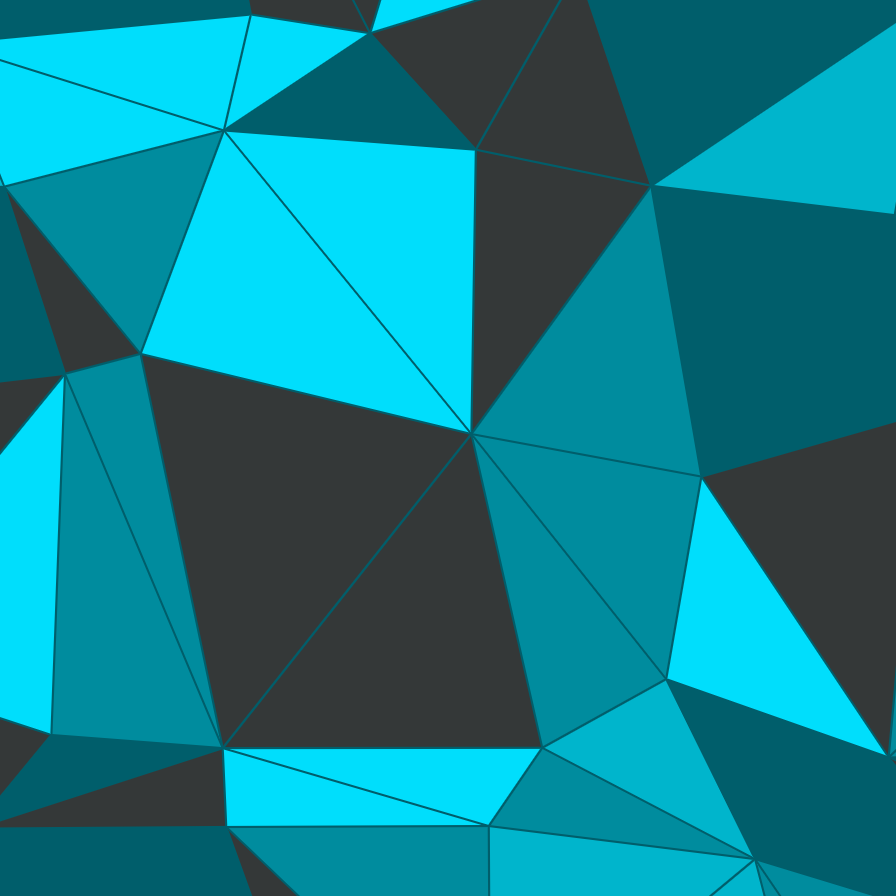
Give the GLSL for this background, as a WebGL 2 fragment shader.

```glsl
#version 300 es
precision highp float;
// Low-poly mesh of flat triangles in charcoal, teal and cyan with hairline seams.
// A slightly skewed grid has its corners jittered; each quad is split along its
// better diagonal, and the triangle that contains the pixel gives the colour.
uniform vec2 u_resolution;
out vec4 fragColor;

const float CELL = 0.255;           // mean vertex spacing
const float JITTER = 0.72;          // full jitter range, in cells
const float SEAM = 0.0012;          // half width of the seams
const vec2 LEAN = vec2(0.10, 0.04); // skew of the columns and of the rows
const vec2 FOCUS = vec2(1.0);       // cell kept dark near the middle

const vec3 CHARCOAL  = vec3(0.205, 0.22, 0.22);
const vec3 DEEP_TEAL = vec3(0.0, 0.37, 0.42);
const vec3 TEAL      = vec3(0.0, 0.55, 0.62);
const vec3 AQUA      = vec3(0.0, 0.71, 0.80);
const vec3 CYAN      = vec3(0.0, 0.87, 0.99);

vec2 hash22(vec2 p) {
    vec3 q = fract(p.xyx * vec3(0.1031, 0.1030, 0.0973));
    q += dot(q, q.yzx + 33.33);
    return fract((q.xx + q.yz) * q.zy);
}

float cross2(vec2 a, vec2 b) {
    return a.x * b.y - a.y * b.x;
}

vec2 meshVertex(vec2 id) {
    return id + (hash22(id + 57.0) - 0.5) * JITTER;
}

// Distance to the left of the line from a to b.
float sideDistance(vec2 p, vec2 a, vec2 b) {
    return cross2(b - a, p - a) / length(b - a);
}

// Distance to the nearest edge, positive inside a counter-clockwise triangle.
float triangleDistance(vec2 p, vec2 a, vec2 b, vec2 c) {
    return min(sideDistance(p, a, b),
           min(sideDistance(p, b, c), sideDistance(p, c, a)));
}

// Smaller of the two signed areas when the quad is split from a to c.
float splitQuality(vec2 a, vec2 b, vec2 c, vec2 d) {
    return min(cross2(b - a, c - a), cross2(c - a, d - a));
}

// Evenly spread tone for a cell; every other cell has two different halves.
float cellTone(vec2 id, bool secondHalf) {
    if (id == FOCUS) return 0.0;
    float tone = dot(id, vec2(0.755, 0.57)) + 0.015;
    bool paired = mod(id.x + id.y, 2.0) > 0.5;
    if (secondHalf && !paired) tone += 0.39;
    return fract(tone);
}

// Tone bands; a narrow teal band breaks up the charcoal.
vec3 palette(float tone) {
    if (tone > 0.08 && tone < 0.11) return TEAL;
    if (tone < 0.27) return CHARCOAL;
    if (tone < 0.52) return DEEP_TEAL;
    if (tone < 0.72) return TEAL;
    if (tone < 0.9125) return CYAN;
    return AQUA;
}

// Returns the tone in x and the distance to the nearest edge in y.
vec2 triangleMesh(vec2 p) {
    vec2 home = floor(p);
    vec2 best = vec2(0.0, -10.0);
    for (int y = -1; y <= 1; y++) {
        for (int x = -1; x <= 1; x++) {
            vec2 id = home + vec2(x, y);
            vec2 a = meshVertex(id);
            vec2 b = meshVertex(id + vec2(1.0, 0.0));
            vec2 c = meshVertex(id + vec2(1.0, 1.0));
            vec2 d = meshVertex(id + vec2(0.0, 1.0));

            bool splitAC = splitQuality(a, b, c, d) > splitQuality(b, c, d, a);
            float first  = splitAC ? triangleDistance(p, a, b, c)
                                   : triangleDistance(p, a, b, d);
            float second = splitAC ? triangleDistance(p, a, c, d)
                                   : triangleDistance(p, b, c, d);

            float inside = max(first, second);
            if (inside > best.y) best = vec2(cellTone(id, second > first), inside);
        }
    }
    return best;
}

void main() {
    float scale = min(u_resolution.x, u_resolution.y);
    vec2 uv = (gl_FragCoord.xy - 0.5 * u_resolution) / scale;
    float pixel = 1.0 / scale;

    // Skewed grid coordinates, centred on the canvas
    vec2 p = (uv + LEAN * uv.yx) / CELL + 2.0;

    // Flat facets with a smooth seam on top
    vec2 mesh = triangleMesh(p);
    float seam = clamp((SEAM - mesh.y * CELL) / pixel + 0.5, 0.0, 1.0);
    fragColor = vec4(mix(palette(mesh.x), DEEP_TEAL, seam), 1.0);
}
```
